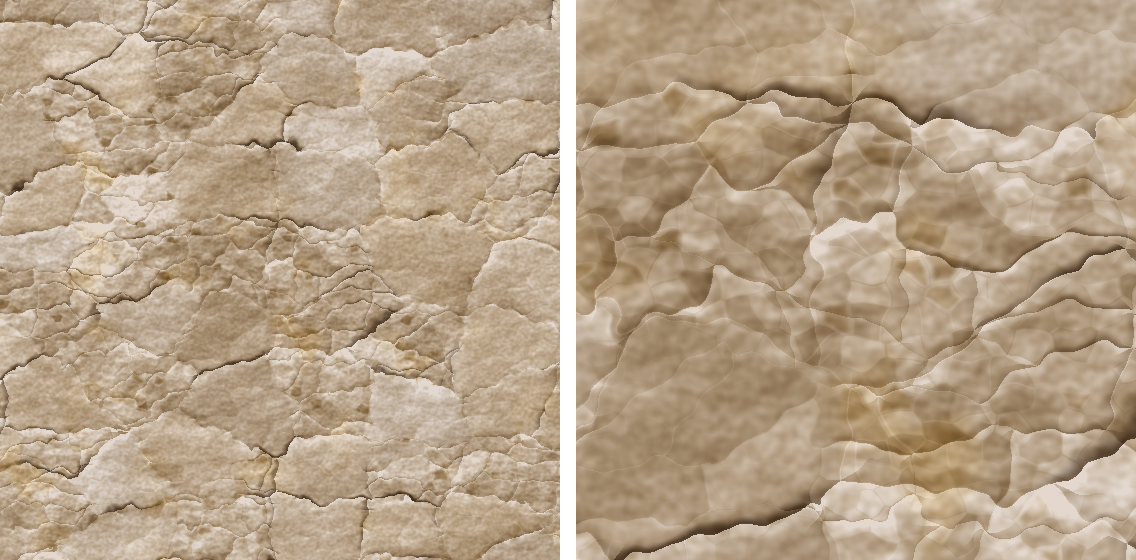
Left: the whole. Right: its middle third, enlarged.
Write a WebGL 2 fragment shader that draws this texture.

```glsl
#version 300 es
precision highp float;
// Weathered limestone rubble wall: jagged pale stones, chips, gritty mortar and shadowed cracks.
uniform vec2 u_resolution;
out vec4 fragColor;

#define STONE_GRID vec2(6.0, 8.5)
#define CHIP_GRID vec2(15.0, 23.0)
#define GRIT_GRID vec2(50.0, 64.0)
#define LIGHT_DIR vec2(-0.35, 0.94)
#define MEAN_TONE 0.72
#define RELIEF 1.6
#define CRACK_DEPTH 0.55
#define STAIN 0.07
#define SHADOW_COLOR vec3(0.41, 0.32, 0.22)
#define PALE_COLOR vec3(0.87, 0.82, 0.77)
#define TONE_CURVE vec3(1.0, 1.15, 1.38)

struct Cell {
    float edge;    // distance to the border
    float facing;  // how far the nearest border turns to the light
    vec3 seed;     // random values of the cell
};

vec3 hash3(vec2 p) {
    vec3 q = fract(p.xyx * vec3(0.1031, 0.1030, 0.0973));
    q += dot(q, q.yxz + 33.33);
    return fract((q.xxy + q.yzz) * q.zyx);
}

float cornerSlope(vec2 corner, vec2 offset) {
    float angle = 6.2832 * hash3(corner + 57.0).x;
    return dot(vec2(cos(angle), sin(angle)), offset);
}

float gradientNoise(vec2 p) {
    vec2 i = floor(p), f = fract(p);
    vec2 s = f * f * f * (f * (f * 6.0 - 15.0) + 10.0);
    vec2 x = vec2(1.0, 0.0);
    float low = mix(cornerSlope(i, f), cornerSlope(i + x, f - x), s.x);
    float high = mix(cornerSlope(i + x.yx, f - x.yx), cornerSlope(i + 1.0, f - 1.0), s.x);
    return mix(low, high, s.y);
}

float fbm(vec2 p) {
    float sum = 0.0, amp = 1.0;
    for (int i = 0; i < 5; i++) {
        sum += amp * gradientNoise(p);
        p = mat2(1.6, 1.2, -1.2, 1.6) * p + 17.3;
        amp *= 0.5;
    }
    return sum;
}

vec2 cellCentre(vec2 id) { return id + 0.08 + 0.84 * hash3(id).xy; }

// Voronoi cell with true border distance
Cell findCell(vec2 p) {
    vec2 base = floor(p), home = base, toHome = vec2(8.0);
    for (int k = 0; k < 9; k++) {
        vec2 id = base + vec2(k % 3 - 1, k / 3 - 1);
        vec2 r = cellCentre(id) - p;
        if (dot(r, r) < dot(toHome, toHome)) { toHome = r; home = id; }
    }
    Cell c = Cell(8.0, 0.0, hash3(home + 211.0));
    for (int k = 0; k < 25; k++) {
        if (k == 12) continue;
        vec2 id = home + vec2(k % 5 - 2, k / 5 - 2);
        vec2 r = cellCentre(id) - p;
        vec2 outward = normalize(r - toHome);
        float d = dot(0.5 * (toHome + r), outward);
        if (d < c.edge) { c.edge = d; c.facing = dot(outward, LIGHT_DIR); }
    }
    return c;
}

float rim(Cell c, float width) { return 1.0 - smoothstep(0.0, width, c.edge); }

// Flat facet tone, faded over a pixel or two at the border
float facet(Cell c, float soft) { return (c.seed.y - 0.5) * smoothstep(0.0, soft, c.edge); }

void main() {
    vec2 uv = gl_FragCoord.xy / u_resolution.y;
    float px = 1.5 / u_resolution.y;

    // Broken outlines
    vec2 bend = vec2(fbm(uv * 6.0), fbm(uv * 6.0 + 31.0));
    vec2 jag = vec2(gradientNoise(uv * 48.0), gradientNoise(uv * 48.0 + 71.0));
    vec2 q = uv + 0.035 * bend + 0.007 * jag;
    Cell stone = findCell(q * STONE_GRID + 3.0);
    Cell chip = findCell((q + 0.012 * bend.yx) * CHIP_GRID + 40.0);
    Cell grit = findCell((uv + 0.006 * jag) * GRIT_GRID + 90.0);

    // Whole stones against crumbled fill
    float patches = fbm(uv * 3.5 + 9.0);
    float solid = smoothstep(0.38, 0.5, stone.seed.x + 0.35 * patches) * smoothstep(0.0, 0.07, stone.edge);
    float loose = 1.0 - solid;

    // Surface relief lit from above
    vec2 grain = vec2(8.0, 11.0);
    float relief = fbm(uv * grain) - fbm((uv + 0.004 * LIGHT_DIR) * grain);

    float tone = MEAN_TONE + RELIEF * relief * mix(0.7, 1.0, loose);
    tone += 0.24 * facet(stone, px * STONE_GRID.y) + 0.1 * patches;
    tone += 0.3 * stone.facing * rim(stone, 0.17) * (0.6 + 0.8 * bend.x);
    tone += mix(0.16, 0.3, loose) * facet(chip, px * CHIP_GRID.y);
    tone += mix(0.05, 0.2, loose) * chip.facing * rim(chip, 0.2);
    tone += mix(0.07, 0.24, loose) * facet(grit, px * GRIT_GRID.y);
    tone += 0.12 * gradientNoise(uv * 170.0) + 0.1 * gradientNoise(uv * 80.0);

    // Small pits in the fill
    float pit = smoothstep(0.9, 0.96, grit.seed.z) * smoothstep(0.0, 0.25, grit.edge) * loose;
    tone -= 0.25 * pit;

    // Ochre stains and cooler grey faces
    vec3 color = mix(SHADOW_COLOR, PALE_COLOR, pow(vec3(clamp(tone, 0.0, 1.05)), TONE_CURVE));
    float ochre = smoothstep(0.1, 0.6, fbm(uv * 9.0 + 53.0)) * (0.4 + 0.6 * loose) + 0.4 * pit;
    float cool = solid * (stone.seed.z - 0.4);
    color += STAIN * (ochre * vec3(0.25, -0.1, -0.9) + cool * vec3(-0.2, 0.0, 0.4));

    // Broken cracks under the stones and chips
    float gap = smoothstep(0.0, 0.35, fbm(uv * 5.0 + 83.0));
    float crack = rim(stone, 0.07) * smoothstep(0.0, 0.7, -stone.facing) * gap;
    crack += 0.45 * rim(chip, 0.11) * smoothstep(0.2, 0.8, -chip.facing) * gap * loose;
    color *= 1.0 - CRACK_DEPTH * min(crack, 1.0) * vec3(0.9, 1.0, 1.1);

    fragColor = vec4(clamp(color, 0.0, 1.0), 1.0);
}
```
